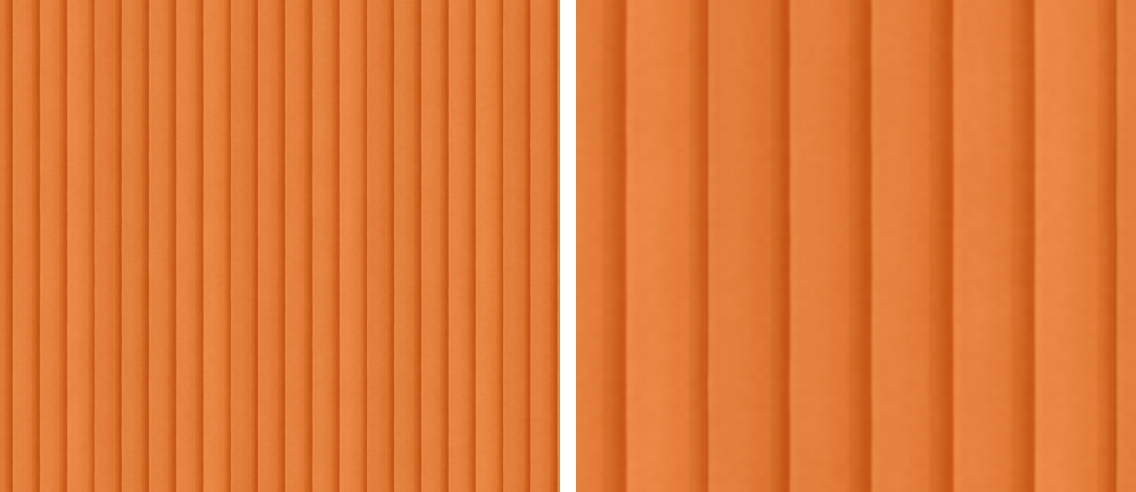
Left, the full canvas; right, a detail of the centre.
Write a WebGL 2 fragment shader that draws this texture.

```glsl
#version 300 es
precision highp float;
// Orange ribbed panel: vertical slats with soft shaded grooves and faint mottling.
uniform vec2 u_resolution;
out vec4 fragColor;

#define SLATS 20.56        // slats across the canvas width
#define FIRST_EDGE 0.0215  // position of the first groove edge
#define GROUP 5            // slats before the tone sequence recurs
#define WOBBLE 0.012       // edge irregularity, in slat widths
#define TONE 0.014         // brightness variation between slats
#define MOTTLE 0.022       // strength of cloudy wear
#define GRAIN 0.014        // strength of fine speckle

const vec3 CREST = vec3(0.902, 0.512, 0.250);
const vec3 FLANK = vec3(0.878, 0.472, 0.202);
const vec3 GROOVE = vec3(0.780, 0.345, 0.090);

float hash(vec2 p) {
  p = fract(p * vec2(0.1031, 0.1137));
  p += dot(p, p.yx + 33.33);
  return fract((p.x + p.y) * p.x * 17.0);
}

float noise(vec2 p) {
  vec2 cell = floor(p);
  vec2 f = fract(p);
  f = f * f * (3.0 - 2.0 * f);
  float low = mix(hash(cell), hash(cell + vec2(1.0, 0.0)), f.x);
  float high = mix(hash(cell + vec2(0.0, 1.0)), hash(cell + 1.0), f.x);
  return mix(low, high, f.y);
}

float clouds(vec2 p) {
  float sum = 0.0;
  float weight = 0.5;
  for (int i = 0; i < 4; i++) {
    sum += weight * (noise(p) - 0.5);
    p = p * 2.1 + 17.3;
    weight *= 0.55;
  }
  return sum;
}

float slatTone(float id) {
  float tones[GROUP] = float[GROUP](0.0, 0.3, 1.0, -1.0, -0.5);
  return tones[int(mod(id, float(GROUP)))];
}

vec3 slatColor(float t, float id, float pixel) {
  float kind = hash(vec2(mod(id, float(GROUP)) + 3.0, 8.0));
  float grooveStart = mix(0.69, 0.79, kind);

  // Rounded face falling into the groove, then a crisp lit edge.
  float flank = smoothstep(0.30, 0.78, t);
  float groove = 0.35 * smoothstep(grooveStart, grooveStart + 0.07, t)
               + 0.65 * smoothstep(grooveStart + 0.07, 0.99, t);
  float edge = 1.0 - smoothstep(0.0, max(0.055, pixel), t);
  vec3 color = mix(CREST, FLANK, flank);
  color = mix(color, GROOVE, max(groove, edge));

  // Thin highlight beside the edge.
  float glint = smoothstep(0.02, 0.07, t) * (1.0 - smoothstep(0.07, 0.16, t));
  return color + 0.012 * glint + TONE * slatTone(id);
}

void main() {
  vec2 uv = gl_FragCoord.xy / u_resolution.x;
  float wobble = WOBBLE * (noise(uv * vec2(SLATS, 45.0)) - 0.5);
  float across = (uv.x - FIRST_EDGE) * SLATS + wobble;
  float pixel = 1.5 * SLATS / u_resolution.x;
  vec3 color = slatColor(fract(across), floor(across), pixel);

  // Cloudy wear and fine grain.
  float wear = clouds(uv * vec2(26.0, 17.0) + 5.0);
  float grain = noise(uv * 230.0) - 0.5;
  color += (MOTTLE * wear + GRAIN * grain) * vec3(0.8, 1.0, 1.1);
  fragColor = vec4(clamp(color, 0.0, 1.0), 1.0);
}
```
